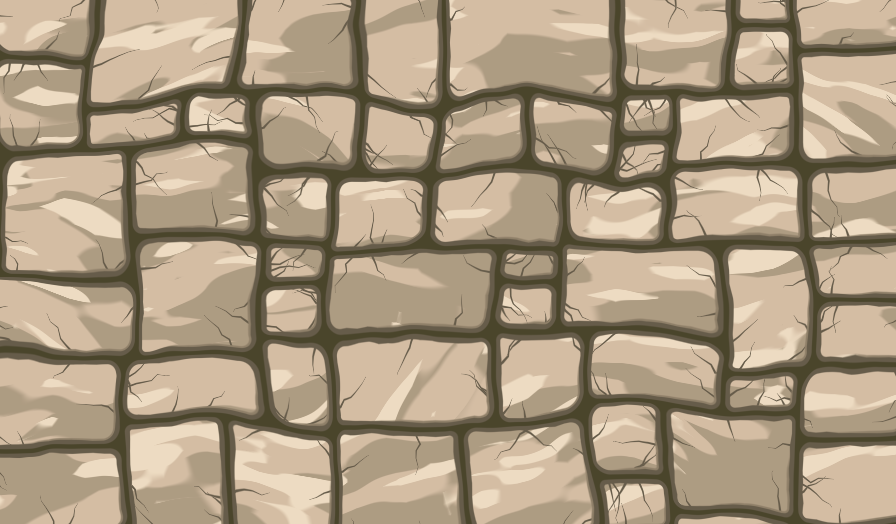
Reproduce this texture procedurally as a WebGL 1 fragment shader.

```glsl
precision highp float;
// Irregular wall of rounded stones with dark joints, streaked faces and cracks.
// A jittered lattice whose walls alternate in direction gives the rectangles;
// some are split, then each face gets stretched noise cut into flat tones.

uniform vec2 u_resolution;

const vec3 JOINT = vec3(0.29, 0.27, 0.17);
const vec3 RIM = vec3(0.40, 0.36, 0.29);
const vec3 BEVEL = vec3(0.56, 0.50, 0.41);
const vec3 SHADE = vec3(0.68, 0.61, 0.51);
const vec3 BASE = vec3(0.83, 0.74, 0.64);
const vec3 LIGHT = vec3(0.93, 0.86, 0.76);

const vec2 CELL = vec2(0.222, 0.172);  // mean stone size, canvas height = 1
const float JITTER = 0.64;             // spread of the walls, in cells
const float JOINT_HALF = 0.0045;       // half width of the dark joint
const float RIM_WIDTH = 0.0085;
const float BEVEL_WIDTH = 0.004;
const float SHADE_LEVEL = 0.47;
const float LIGHT_LEVEL = 0.655;
const float CRACK_WIDTH = 0.0021;

float hash(vec2 p) {
  return fract(sin(dot(p, vec2(127.1, 311.7))) * 43758.5453);
}

// Value noise with linear blending, which keeps its contours angular
float facets(vec2 p) {
  vec2 i = floor(p), f = fract(p);
  return mix(mix(hash(i), hash(i + vec2(1.0, 0.0)), f.x),
             mix(hash(i + vec2(0.0, 1.0)), hash(i + 1.0), f.x), f.y);
}

float softNoise(vec2 p) {
  vec2 f = fract(p);
  return facets(floor(p) + f * f * (3.0 - 2.0 * f));
}

float wallOffset(vec2 v) {
  return (hash(v) - 0.5) * JITTER;
}

// Finds the rectangle (lower corner, upper corner) around p and its seed
vec4 findStone(vec2 p, out vec2 seed) {
  vec2 g = p / CELL;
  vec4 stone = vec4(floor(g), floor(g) + 1.0);
  seed = floor(g);
  for (int j = -1; j <= 1; j++) {
    for (int i = -1; i <= 1; i++) {
      vec2 c = floor(g) + vec2(float(i), float(j));
      float a = wallOffset(c), b = wallOffset(c + vec2(1.0, 0.0));
      float d = wallOffset(c + vec2(0.0, 1.0)), e = wallOffset(c + 1.0);
      bool even = mod(c.x + c.y, 2.0) < 0.5;
      vec2 lo = c + (even ? vec2(a, b) : vec2(d, a));
      vec2 hi = c + 1.0 + (even ? vec2(e, d) : vec2(b, e));
      if (all(greaterThanEqual(g, lo)) && all(lessThan(g, hi))) {
        stone = vec4(lo, hi);
        seed = c;
      }
    }
  }
  stone *= CELL.xyxy;

  // Split some of the long or tall stones
  vec2 size = stone.zw - stone.xy;
  vec2 cut = stone.xy + size * mix(0.38, 0.62, hash(seed + 5.3));
  bool splits = hash(seed + 9.1) < 0.65;
  if (splits && size.x > 2.0 * size.y) {
    if (p.x < cut.x) stone.z = cut.x;
    else { stone.x = cut.x; seed += 0.37; }
  } else if (splits && size.y > 1.15 * size.x) {
    if (p.y < cut.y) stone.w = cut.y;
    else { stone.y = cut.y; seed += 0.37; }
  }
  return stone;
}

float roundedBox(vec2 q, vec2 halfSize, float radius) {
  vec2 k = abs(q) - halfSize + radius;
  return length(max(k, 0.0)) + min(max(k.x, k.y), 0.0) - radius;
}

// Tapered, jagged lines running inward from the sides of a stone
float cracks(vec2 q, vec2 halfSize, vec2 seed, float px) {
  float mask = 0.0;
  for (int k = 0; k < 5; k++) {
    vec2 s = seed + float(k) * 3.71;
    float place = hash(s) * 1.7 - 0.85;
    float side = hash(s + 1.3) < 0.5 ? -1.0 : 1.0;
    bool onEnd = hash(s + 4.9) < 0.5;
    vec2 start = (onEnd ? vec2(side, place) : vec2(place, side)) * halfSize;
    float lean = (hash(s + 2.7) - 0.5) * 3.0;
    vec2 dir = normalize(onEnd ? vec2(-side, lean) : vec2(lean, -side));
    float len = mix(0.025, 0.085, hash(s + 6.1));
    vec2 r = q - start;
    float along = dot(r, dir);
    float across = dot(r, vec2(-dir.y, dir.x));
    across += (facets(vec2(along * 65.0, s.x * 7.0 + s.y)) - 0.5) * 0.012;
    float width = CRACK_WIDTH * (1.0 - along / len);
    float line = 1.0 - smoothstep(-0.7 * px, 0.7 * px, abs(across) - width);
    mask = max(mask, line * step(along, len) * step(-0.01, along));
  }
  return mask;
}

vec3 stoneFace(vec2 q, vec2 halfSize, vec2 seed, float px) {
  float turn = hash(seed + 3.3) * 2.0 - 1.0;
  float angle = 0.1 + 0.65 * turn * turn * turn;
  vec2 uv = mat2(cos(angle), -sin(angle), sin(angle), cos(angle)) * q;
  uv.y += 0.03 * (softNoise(uv * 9.0 + seed * 3.0) - 0.5);
  uv.y *= 1.0 + 2.0 * uv.x * turn;  // streaks fan out into wedges
  vec2 shift = seed * 17.3;
  float lit = dot(q / halfSize, vec2(-0.04, 0.07));
  float broad = 0.6 * facets(uv * vec2(5.0, 17.0) + shift)
              + 0.4 * facets(uv * vec2(10.0, 38.0) + shift + 31.0) + lit;
  float fine = 0.6 * facets(uv * vec2(7.0, 30.0) + shift + 57.0)
             + 0.4 * facets(uv * vec2(13.0, 52.0) + shift + 83.0) + 0.5 * lit;
  float soft = 9.0 * px;
  vec3 color = mix(SHADE, BASE, smoothstep(-soft, soft, broad - SHADE_LEVEL));
  return mix(color, LIGHT, smoothstep(-soft, soft, fine - LIGHT_LEVEL));
}

void main() {
  float px = 1.0 / u_resolution.y;
  vec2 p = gl_FragCoord.xy * px;

  // Bend the walls so that the joints lean and wander
  p += 0.045 * (vec2(softNoise(p * 5.0), softNoise(p * 5.0 + 40.0)) - 0.5);
  p += 0.008 * (vec2(softNoise(p * 21.0), softNoise(p * 21.0 + 70.0)) - 0.5);

  vec2 seed;
  vec4 stone = findStone(p, seed);
  vec2 halfSize = 0.5 * (stone.zw - stone.xy);
  vec2 q = p - 0.5 * (stone.xy + stone.zw);
  float radius = mix(0.018, 0.042, hash(seed + sign(q) * 0.21));
  radius = min(radius, 0.6 * min(halfSize.x, halfSize.y));
  float d = roundedBox(q, halfSize, radius) + JOINT_HALF;
  float rough = d + RIM_WIDTH + 0.004 * (facets(p * 45.0 + seed) - 0.5);

  // Layers from the face outward: streaks, cracks, bevel, rim, joint
  vec3 color = stoneFace(q, halfSize, seed, px);
  color = mix(color, RIM, cracks(q, halfSize - JOINT_HALF - RIM_WIDTH, seed, px));
  float lowerRight = smoothstep(0.1, 0.7, dot(q / halfSize, vec2(0.6, -0.7)));
  float bevel = smoothstep(-px, px, rough + BEVEL_WIDTH * lowerRight);
  color = mix(color, BEVEL, bevel * lowerRight);
  color = mix(color, RIM, smoothstep(-0.8 * px, 0.8 * px, rough));
  color = mix(color, JOINT, smoothstep(-0.8 * px, 0.8 * px, d));
  gl_FragColor = vec4(color, 1.0);
}
```
